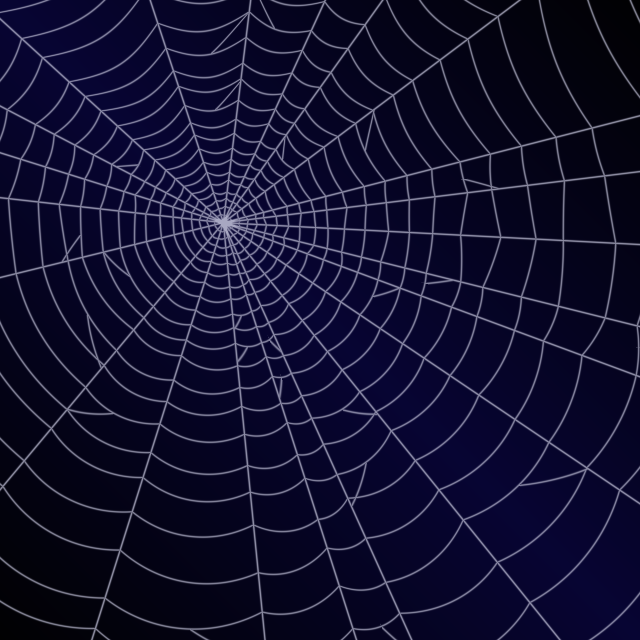
Reproduce this pattern procedurally as a WebGL 1 fragment shader.

```glsl
precision highp float;
// A spider web on a night-blue ground: straight spokes fan out from a hub,
// and each sector between two spokes holds chord threads that sag with
// gravity, spaced wider outward, with slight jitter and occasional forks.

uniform vec2 u_resolution;

const int SPOKES = 22;
const vec2 HUB = vec2(0.349, 0.652);
const float CORE = 0.091;          // radius where ring spacing starts to grow
const float GROWTH = 0.0995;       // spacing growth per ring
const float RING_PHASE = 0.45;
const float JITTER = 0.36;
const float SAG = 0.15;
const float FORK_CHANCE = 0.09;
const float SILK_WIDTH = 0.00155;
const vec3 NIGHT = vec3(0.004, 0.004, 0.008);
const vec3 BLUE = vec3(0.028, 0.018, 0.200);
const vec3 SILK = vec3(0.76, 0.76, 0.85);

float spokeAngle[23];              // degrees, last one closes the circle

void setSpokes() {
  spokeAngle[0] = 7.0;    spokeAngle[1] = 14.4;   spokeAngle[2] = 36.9;
  spokeAngle[3] = 54.4;   spokeAngle[4] = 65.4;   spokeAngle[5] = 83.0;
  spokeAngle[6] = 108.2;  spokeAngle[7] = 137.6;  spokeAngle[8] = 152.4;
  spokeAngle[9] = 162.6;  spokeAngle[10] = 173.6; spokeAngle[11] = 193.8;
  spokeAngle[12] = 230.1; spokeAngle[13] = 252.5; spokeAngle[14] = 275.7;
  spokeAngle[15] = 287.7; spokeAngle[16] = 294.3; spokeAngle[17] = 308.9;
  spokeAngle[18] = 326.0; spokeAngle[19] = 339.7; spokeAngle[20] = 346.0;
  spokeAngle[21] = 357.0; spokeAngle[22] = 367.0;
}

float hash(vec2 p) {
  return fract(sin(dot(p, vec2(127.1, 311.7))) * 4375.85);
}

// Soft line profile; stays at least about a pixel wide
float strand(float dist) {
  float w = max(SILK_WIDTH, 0.75 / u_resolution.y);
  return exp(-dist * dist / (w * w));
}

// Ring coordinate at which a thread is tied to a spoke
float knot(float ring, float spoke) {
  return ring + JITTER * (hash(vec2(ring, spoke)) - 0.5);
}

float threads(float r, float angle, float lo, float hi, float id) {
  float mid = 0.5 * (lo + hi);
  float width = hi - lo;
  float t = (angle - lo) / width;
  float nextId = mod(id + 1.0, float(SPOKES));

  // Undo chord shape and sag, then find the ring coordinate
  float bow = cos(0.5 * width) / cos(angle - mid)
            - SAG * width * sin(mid) * 4.0 * t * (1.0 - t);
  float radius = r / bow;
  float n = log(1.0 + radius / CORE) / GROWTH - RING_PHASE;
  float spacing = GROWTH * (radius + CORE) * bow;

  float silk = 0.0;
  for (int j = -1; j <= 1; j++) {
    float ring = floor(n) + float(j);
    float from = knot(ring, id);
    float to = knot(ring, nextId);
    float line = mix(from, to, t);
    silk = max(silk, strand(abs(n - line) * spacing));

    // A fork leaves this thread and joins the next ring at one spoke
    float pick = hash(vec2(id + 51.0, ring));
    if (ring > 8.0 && pick < FORK_CHANCE) {
      float along = pick < 0.5 * FORK_CHANCE ? t : 1.0 - t;
      float climb = clamp((along - 0.55) / 0.45, 0.0, 1.0);
      float slope = spacing / (0.45 * width * r);
      float gap = abs(n - line - climb) * spacing / sqrt(1.0 + slope * slope);
      silk = max(silk, strand(gap) * step(0.01, climb));
    }
  }
  return silk;
}

void main() {
  setSpokes();
  vec2 uv = gl_FragCoord.xy / u_resolution;
  vec2 p = uv - HUB;
  float r = length(p);
  float angle = degrees(atan(p.y, p.x + 1e-6));
  angle = spokeAngle[0] + mod(angle - spokeAngle[0], 360.0);

  // Spokes, and the sector this point lies in
  float spokes = 0.0;
  float lo = spokeAngle[0];
  float hi = spokeAngle[1];
  float id = 0.0;
  for (int i = 0; i < SPOKES; i++) {
    float a = radians(spokeAngle[i]);
    vec2 dir = vec2(cos(a), sin(a));
    float side = p.x * dir.y - p.y * dir.x;
    spokes += strand(side) * step(0.0, dot(p, dir));
    if (angle >= spokeAngle[i]) {
      lo = spokeAngle[i];
      hi = spokeAngle[i + 1];
      id = float(i);
    }
  }
  float rings = threads(r, radians(angle), radians(lo), radians(hi), id);

  // Blue band along the falling diagonal, black in the other corners
  float offDiagonal = abs(uv.x + uv.y - 1.0);
  vec3 color = mix(BLUE, NIGHT, offDiagonal);

  float silk = max(0.72 * min(spokes, 1.2), 0.66 * rings);
  color = mix(color, SILK, silk);
  gl_FragColor = vec4(color, 1.0);
}
```
